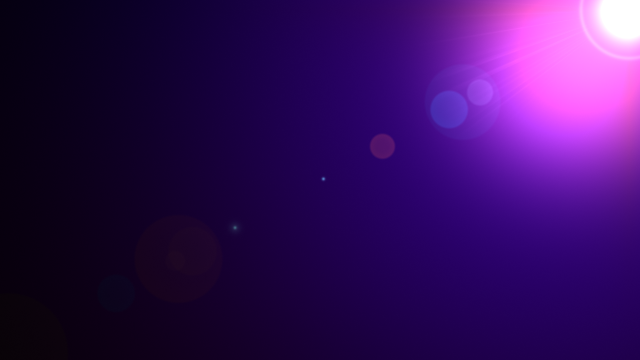
Write a Shadertoy shader that draws this background.

```glsl
// Violet night gradient with a bright corner sun, rose bloom and lens flare ghosts.

// Positions are in canvas heights, origin at the lower left.
const vec2 SUN = vec2(1.748, 0.972);
const vec2 BLOOM = vec2(1.600, 0.838);
const vec2 FLARE_AXIS = vec2(-0.8495, -0.469); // one step along the ghost line

const vec3 INDIGO = vec3(0.20, 0.0, 0.55);
const vec3 ORCHID = vec3(1.00, 0.42, 0.90);
const vec3 SUN_CORE = vec3(1.0, 1.3, 1.0);
const vec3 SUN_HAZE = vec3(0.25, 0.30, 0.12);
const vec3 HALO_TINT = vec3(0.10, 0.13, 0.06);
const vec3 RAY_TINT = vec3(0.07, 0.04, 0.06);
const vec3 SPARK_TINT = vec3(0.20, 0.50, 0.34);

const vec2 INDIGO_REACH = vec2(1.20, 1.10); // red, blue falloff
const float ORCHID_REACH = 0.28;
const float CORE_REACH = 0.075;
const float HAZE_REACH = 0.15;
const float HALO_RADIUS = 0.134;
const float HALO_WIDTH = 0.006;
const float RAY_COUNT = 55.0; // rays per radian

float gauss(float d, float reach) {
    float k = d / reach;
    return exp(-k * k);
}

float hash(vec2 p) {
    vec3 q = fract(p.xyx * 0.1031);
    q += dot(q, q.yzx + 33.33);
    return fract((q.x + q.y) * q.z);
}

float noise(float x) {
    float i = floor(x), f = fract(x);
    return mix(hash(vec2(i, 7.0)), hash(vec2(i + 1.0, 7.0)), f * f * (3.0 - 2.0 * f));
}

// Soft-edged disc at step t along the flare axis, with a slightly brighter rim.
float ghost(vec2 p, float t, float radius) {
    float d = length(p - SUN - t * FLARE_AXIS);
    float edge = max(1.5 / iResolution.y, 0.002);
    float disc = 1.0 - smoothstep(radius - edge, radius + edge, d);
    return disc * mix(0.85, 1.0, smoothstep(0.4, 1.0, d / radius));
}

float spark(vec2 p, float t, float reach) {
    return gauss(length(p - SUN - t * FLARE_AXIS), reach);
}

vec3 backdrop(vec2 p) {
    float d = length(p - BLOOM);
    vec3 col = INDIGO * vec3(gauss(d, INDIGO_REACH.x), 0.0, gauss(d, INDIGO_REACH.y));
    // Cooler upper left, warmer lower left
    float left = 1.0 - smoothstep(0.2, 1.1, p.x);
    col.r *= mix(1.0, mix(1.3, 0.6, p.y), left);
    col += ORCHID * gauss(d, ORCHID_REACH);

    // Rose tint along the two edges that meet at the sun
    vec2 off = abs(p - SUN);
    float top = exp(-off.y / 0.12) * gauss(off.x, 0.75);
    float side = exp(-off.x / 0.10) * gauss(off.y, 0.55);
    vec3 rose = col * vec3(1.1, 1.0, 0.72) + vec3(0.06, 0.08, 0.0) * gauss(length(off), 0.6);
    return mix(col, rose, max(top, side));
}

vec3 sunlight(vec2 p) {
    vec2 v = p - SUN;
    float d = length(v);
    vec3 light = SUN_CORE * gauss(d, CORE_REACH) + SUN_HAZE * exp(-d / HAZE_REACH);
    light += HALO_TINT * gauss(d - HALO_RADIUS, HALO_WIDTH);

    // Thin rays fanning out to the lower left
    float angle = atan(-v.y, -v.x);
    float streak = pow(noise(angle * RAY_COUNT + 40.0), 4.0);
    float fan = gauss(angle - 0.32, 0.35);
    float span = smoothstep(0.08, 0.22, d) * (1.0 - smoothstep(0.3, 0.65, d));
    return light + RAY_TINT * streak * fan * span;
}

vec3 flare(vec2 p) {
    // Near the sun: blue pair inside a large disc, then a rose disc
    vec3 col = vec3(0.00, 0.035, 0.03) * ghost(p, 0.545, 0.105);
    col += vec3(0.00, 0.09, 0.10) * ghost(p, 0.589, 0.052);
    col += vec3(0.05, 0.08, 0.07) * ghost(p, 0.488, 0.036);
    col += vec3(0.17, 0.08, 0.00) * ghost(p, 0.807, 0.0345);
    // Far side: dim nested discs
    col += vec3(0.025, 0.012, -0.010) * ghost(p, 1.474, 0.122);
    col += vec3(0.012, 0.010, -0.005) * ghost(p, 1.428, 0.067);
    col += vec3(0.012, 0.010, 0.000) * ghost(p, 1.485, 0.027);
    col += vec3(-0.010, 0.018, 0.015) * ghost(p, 1.678, 0.052);
    col += vec3(0.008, 0.012, -0.010) * ghost(p, 2.030, 0.165);
    // Small sparks
    col += SPARK_TINT * vec3(1.0, 1.0, 1.3) * spark(p, 1.0, 0.0045);
    col += SPARK_TINT * (0.6 * spark(p, 1.289, 0.0045) + 0.2 * spark(p, 1.289, 0.015));
    return col;
}

void mainImage(out vec4 fragColor, in vec2 fragCoord) {
    vec2 p = fragCoord / iResolution.y;
    vec3 col = backdrop(p) + sunlight(p) + flare(p);
    col += (hash(fragCoord) - 0.5) / 255.0; // dither against banding
    fragColor = vec4(clamp(col, 0.0, 1.0), 1.0);
}
```
